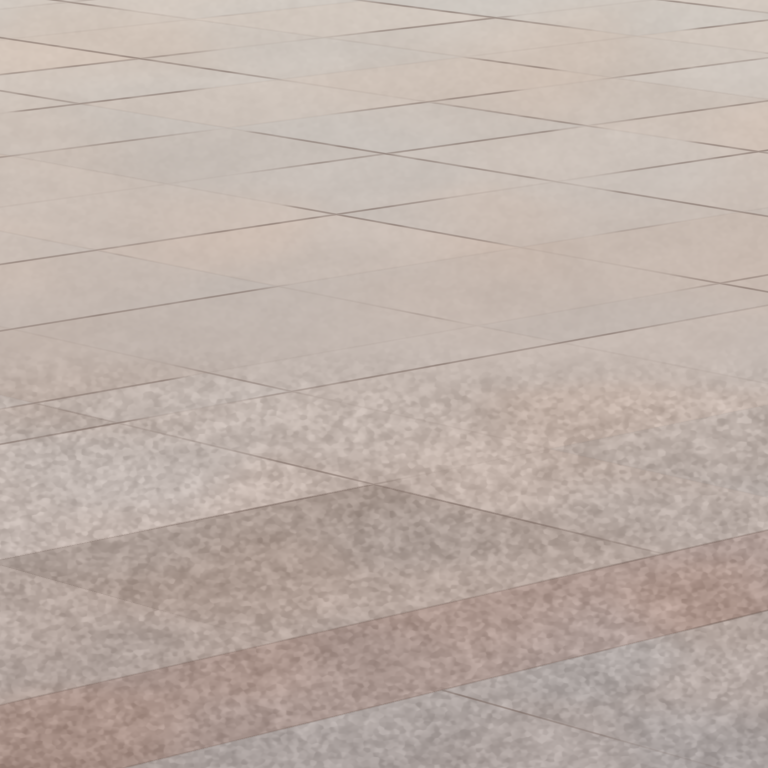
A WebGL 2 fragment shader for this texture:

```glsl
#version 300 es
precision highp float;

uniform vec2 u_resolution;
out vec4 fragColor;

// Perspective: horizon height and the x of both vanishing points
const float HORIZON = 1.733;
const float VANISH_RIGHT = 7.24;
const float VANISH_LEFT = -5.2;

// Courses: ribbon start, ribbon end, near slab size, far slab size
const vec4 ROWS = vec4(5.52, 5.72, 0.5675, 0.5);
const vec4 COLUMNS = vec4(4.17, 4.49, 0.63, 0.54);
const float BORDER_TOP = 4.385;
const float BORDER_WIDTH = 0.3;

const vec3 NEAR_STONE = vec3(0.675, 0.625, 0.605);
const vec3 MID_STONE = vec3(0.755, 0.705, 0.675);
const vec3 FAR_STONE = vec3(0.825, 0.780, 0.740);
const vec3 BORDER_STONE = vec3(0.655, 0.575, 0.545);
const vec3 SEAM_COLOR = vec3(0.47, 0.40, 0.37);
const vec3 WARM_SHIFT = vec3(0.022, -0.004, -0.020);

const float SEAM_HALF_WIDTH = 0.0011;
const float SEAM_STRENGTH = 0.62;
const float SLAB_VARIATION = 0.028;
const float GRAIN_STRENGTH = 0.17;
const float STAIN_STRENGTH = 0.07;
const vec2 GRAIN_SCALE = vec2(150.0, 200.0);
const int SAMPLES = 2;

vec2 hash2(vec2 p) {
    vec3 q = fract(p.xyx * vec3(0.1031, 0.1030, 0.0973));
    q += dot(q, q.yzx + 33.33);
    return fract((q.xx + q.yz) * q.zy);
}

// Soft cellular noise: random tones blended around scattered points
float cellTone(vec2 p) {
    vec2 cell = floor(p);
    float sum = 0.0, total = 0.0;
    for (int j = -1; j <= 1; j++)
    for (int i = -1; i <= 1; i++) {
        vec2 id = cell + vec2(i, j);
        vec2 d = id + hash2(id + 50.0) - p;
        float w = exp(-5.0 * dot(d, d));
        sum += w * hash2(id + 173.0).x;
        total += w;
    }
    return sum / total;
}

// Continuous slab count: whole numbers fall on the seams
float courseCount(float t, vec4 c) {
    if (t < c.x) return (t - c.x) / c.z;
    if (t < c.y) return (t - c.x) / (c.y - c.x);
    return 1.0 + (t - c.y) / c.w;
}

float courseSize(float t, vec4 c) {
    return t < c.x ? c.z : t < c.y ? c.y - c.x : c.w;
}

// Worn seam: broken along its length, fainter in some stretches
float seam(float count, float size, float along, float toCanvas, float kept) {
    float id = floor(count + 0.5);
    float d = abs(count - id) * size * toCanvas;
    float wear = smoothstep(0.36, 0.72, cellTone(vec2(along * 2.6, id * 9.0 + 31.0)));
    float chips = 0.55 + 0.45 * cellTone(vec2(along * 28.0, id * 7.0));
    float px = 0.7 / u_resolution.y;
    float line = 1.0 - smoothstep(SEAM_HALF_WIDTH - px, SEAM_HALF_WIDTH + px, d);
    return line * chips * max(wear, kept);
}

vec3 paving(vec2 p) {
    // Ground coordinates, each constant along one family of seams
    float h = HORIZON - p.y;
    float u = (VANISH_RIGHT - p.x) / h;
    float v = (p.x - VANISH_LEFT) / h;

    float row = courseCount(u, ROWS), rowSize = courseSize(u, ROWS);
    if (u < BORDER_TOP) {
        row = max(-2.0 - (BORDER_TOP - u) / BORDER_WIDTH, -3.45);
        rowSize = BORDER_WIDTH;
    }
    float column = courseCount(v, COLUMNS);
    vec2 slab = floor(vec2(row, column));
    bool border = slab.x == -3.0;

    // Stone tone: haze toward the distance, then slab differences
    vec3 color = p.y < 0.5 ? mix(NEAR_STONE, MID_STONE, p.y * 2.0)
                           : mix(MID_STONE, FAR_STONE, p.y * 2.0 - 1.0);
    float rough = 1.0 - smoothstep(0.45, 0.56, p.y);
    vec2 vary = hash2(slab + 40.0) - 0.5;
    color += SLAB_VARIATION * vary.x * mix(0.6, 1.0, rough) + WARM_SHIFT * vary.y * 0.6;
    if (slab.x == -1.0) color += 0.012 + WARM_SHIFT * 0.4;
    if (slab == vec2(-2.0, -1.0)) color -= 0.055 * smoothstep(0.05, 0.6, fract(row));
    if (border) color = BORDER_STONE + 0.03 * p.x;

    // Stains and grain
    float stain = cellTone(p * vec2(7.0, 15.0)) * 0.6 + cellTone(p * vec2(24.0, 55.0)) * 0.4 - 0.5;
    float grain = cellTone(p * GRAIN_SCALE) * 0.6 + cellTone(p * GRAIN_SCALE * 0.45) * 0.4 - 0.5;
    color += stain * STAIN_STRENGTH * mix(0.5, 1.0, rough);
    color += WARM_SHIFT * (cellTone(p * vec2(5.0, 12.0) + 9.0) - 0.5);
    color += grain * GRAIN_STRENGTH * mix(0.16, 1.0, rough);

    // Seams; the border keeps its edges, cross seams skip it
    float rowSeam = seam(row, rowSize, v, h / u, row < -1.5 ? 0.6 : 0.12);
    float columnSeam = border ? 0.0 : seam(column, courseSize(v, COLUMNS), u, h / v, 0.15);
    return mix(color, SEAM_COLOR, SEAM_STRENGTH * max(rowSeam, columnSeam));
}

void main() {
    vec3 color = vec3(0.0);
    for (int j = 0; j < SAMPLES; j++)
    for (int i = 0; i < SAMPLES; i++) {
        vec2 offset = (vec2(i, j) + 0.5) / float(SAMPLES) - 0.5;
        color += paving((gl_FragCoord.xy + offset) / u_resolution);
    }
    fragColor = vec4(color / float(SAMPLES * SAMPLES), 1.0);
}
```
